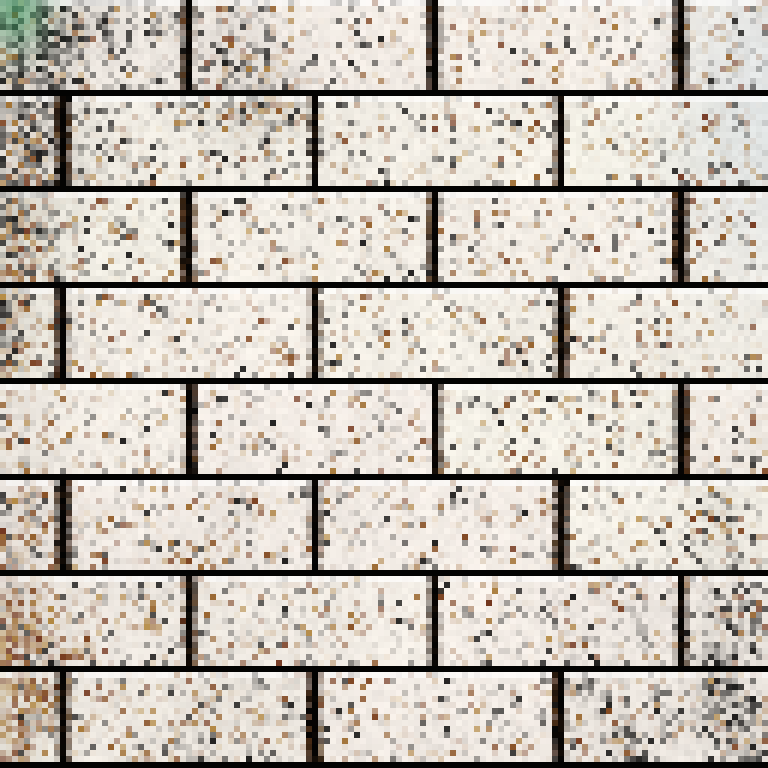
Write a Shadertoy shader that draws this texture.

```glsl
// Weathered whitewashed brick wall in running bond, drawn on a coarse grid of
// square grains. Each grain gets a random stain whose strength follows soft
// grime patches; black mortar lines and ragged upright joints lie on top.

const float GRID = 128.0;         // grains across the canvas
const float COURSE = 16.0;        // grains per brick course
const float PITCH = 124.0 / 3.0;  // grains from joint to joint

const vec3 MORTAR = vec3(0.01, 0.01, 0.008);
const vec3 LIME   = vec3(0.975, 0.968, 0.95);
const vec3 SOOT   = vec3(0.12, 0.115, 0.11);
const vec3 RUST   = vec3(0.42, 0.17, 0.08);
const vec3 OCHRE  = vec3(0.70, 0.53, 0.24);
const vec3 MOSS   = vec3(0.22, 0.58, 0.36);
const vec3 DAMP   = vec3(0.88, 0.90, 0.91);

float hash(vec2 p) {
    return fract(sin(dot(p, vec2(127.1, 311.7))) * 43758.5453);
}

float noise(vec2 p) {
    vec2 i = floor(p), f = fract(p);
    f = f * f * (3.0 - 2.0 * f);
    return mix(mix(hash(i), hash(i + vec2(1, 0)), f.x),
               mix(hash(i + vec2(0, 1)), hash(i + vec2(1, 1)), f.x), f.y);
}

// Soft elliptical patch, 1 at its centre
float patchAt(vec2 uv, vec2 centre, vec2 radius) {
    vec2 d = (uv - centre) / radius;
    return exp(-dot(d, d));
}

// Amount of dirt over the wall: heavy at the left edge and two corners
float grimeAt(vec2 uv) {
    float g = 0.95 * patchAt(uv, vec2(0.0, 0.72), vec2(0.09, 0.28));
    g += 0.70 * patchAt(uv, vec2(0.12, 0.98), vec2(0.24, 0.15));
    g += 0.85 * patchAt(uv, vec2(0.0, 0.12), vec2(0.09, 0.25));
    g += 0.85 * patchAt(uv, vec2(0.94, 0.07), vec2(0.19, 0.15));
    g += 0.45 * patchAt(uv, vec2(0.25, 0.30), vec2(0.09, 0.10));
    g += 0.45 * patchAt(uv, vec2(0.35, 0.84), vec2(0.10, 0.08));
    g += 0.35 * patchAt(uv, vec2(0.93, 0.35), vec2(0.09, 0.12));
    g += 0.35 * patchAt(uv, vec2(0.30, 0.05), vec2(0.25, 0.12));
    float mottle = noise(uv * vec2(16.0, 9.0) + 5.0) - 0.5;
    float streak = noise(uv * vec2(60.0, 8.0) + 31.0) - 0.5;
    return clamp(g * (1.0 + 0.7 * mottle) + 0.3 * mottle + 0.14 * streak + 0.14, 0.0, 1.0);
}

// Lime-washed face with random specks of soot, rust and ochre
vec3 brickFace(vec2 cell, vec2 uv, vec2 brick, float topEdge) {
    float grime = grimeAt(uv);
    float speck = pow(hash(cell + 3.7), mix(10.0, 1.25, grime));
    speck *= 1.0 - 0.65 * topEdge;

    float rusty = patchAt(uv, vec2(0.0, 0.12), vec2(0.14, 0.22));
    float cool = patchAt(uv, vec2(0.95, 0.08), vec2(0.30, 0.20))
               + patchAt(uv, vec2(0.08, 0.95), vec2(0.25, 0.20));
    float warmth = clamp(0.58 + 0.35 * rusty - 0.38 * cool, 0.0, 1.0);
    vec3 warm = mix(RUST, OCHRE, hash(cell + 17.3));
    vec3 stain = mix(SOOT, warm, step(hash(cell + 41.9), warmth));

    vec3 tint = mix(vec3(1.0, 0.975, 0.965), vec3(1.0, 0.995, 0.965), hash(brick + 8.1));
    vec3 face = LIME * mix(vec3(1.0), tint, 0.8);
    face = mix(face, DAMP, 0.8 * patchAt(uv, vec2(1.0, 0.86), vec2(0.12, 0.22)));
    face *= 1.0 + 0.05 * (hash(cell + 71.3) - 0.6) - 0.08 * grime;
    face = mix(face, vec3(1.0), 0.6 * topEdge);
    face = mix(face, stain, speck);
    return mix(face, MOSS, 0.6 * patchAt(uv, vec2(0.02, 0.99), vec2(0.04, 0.05)));
}

vec3 wall(vec2 uv) {
    vec2 cell = floor(uv * GRID);
    vec2 centre = (cell + 0.5) / GRID;
    float row = floor(cell.y / COURSE);
    float level = mod(cell.y, COURSE);

    // Distance back from the next upright joint, in grains
    float start = mix(10.7, 31.1, mod(row, 2.0));
    float back = mod(start - cell.x, PITCH);
    float joint = floor((cell.x - start + 2.0) / PITCH);
    vec2 brick = vec2(floor((cell.x - start) / PITCH), row);
    vec3 color = brickFace(cell, centre, brick, step(COURSE - 1.5, level));

    // Joint core, with crumbling grains on either side
    float grain = hash(cell + 93.1);
    float core = step(back, 0.999);
    float leftSide = step(1.0, back) * step(back, 1.999);
    float rightSide = step(PITCH - 1.0, back);
    float wear = hash(vec2(joint, row) + 20.0 * rightSide + 4.3);
    float ragged = (leftSide + rightSide) * clamp(0.9 * wear + 0.6 * grain - 0.3, 0.0, 1.0);
    vec3 dust = mix(MORTAR, mix(RUST, OCHRE, 0.5 * grain), 0.55 * hash(cell + 55.7));
    color = mix(color, dust, ragged);
    color = mix(color, mix(MORTAR, dust, 0.45 * grain), core);

    // Bed joint below each course
    return mix(color, MORTAR, step(level, 0.5));
}

void mainImage(out vec4 fragColor, in vec2 fragCoord) {
    // Average four samples per pixel to smooth the grain edges
    vec3 sum = vec3(0.0);
    for (int i = 0; i < 4; i++) {
        vec2 offset = vec2(i % 2, i / 2) * 0.5 - 0.25;
        sum += wall((fragCoord + offset) / iResolution.xy);
    }
    fragColor = vec4(sum / 4.0, 1.0);
}
```
